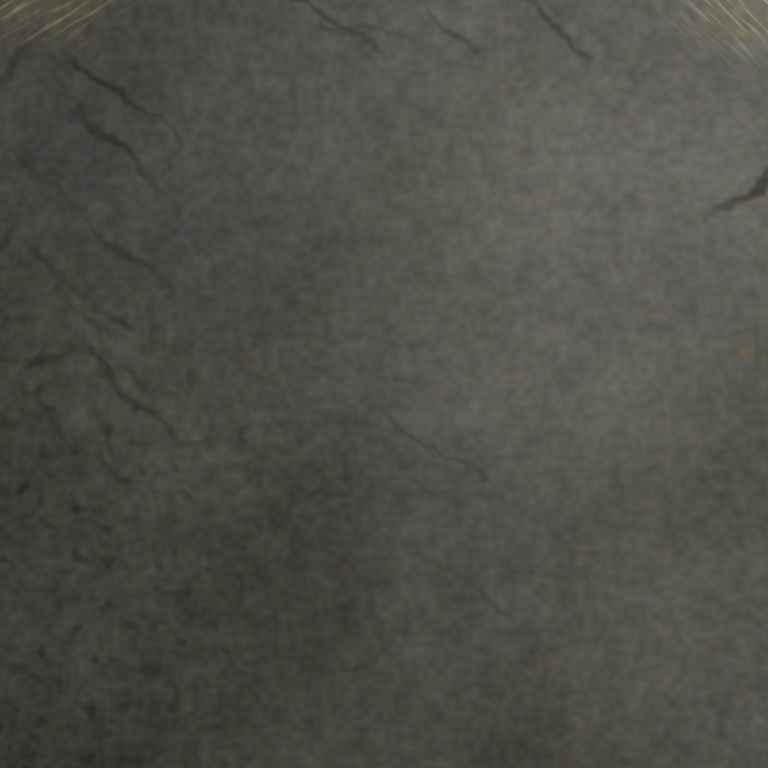
A Shadertoy shader for this texture:

```glsl
// Dark weathered slate: a soft olive-grey tonal drift with fine blotchy grain,
// faint colour mottling, blurred hairline cracks clustered at the left and top,
// and dry golden scratches in the upper corners. All built on gradient noise.

vec2 hash2(vec2 p) {
    vec3 q = fract(p.xyx * vec3(0.1031, 0.1030, 0.0973));
    q += dot(q, q.yzx + 33.33);
    return fract((q.xx + q.yz) * q.zy);
}

float gradientDot(vec2 cell, vec2 offset) {
    float angle = 6.2832 * hash2(cell).x;
    return dot(vec2(cos(angle), sin(angle)), offset);
}

float gradientNoise(vec2 p) {
    vec2 i = floor(p), f = fract(p);
    vec2 u = f * f * f * (f * (f * 6.0 - 15.0) + 10.0);
    vec2 e = vec2(1.0, 0.0);
    float low = mix(gradientDot(i, f), gradientDot(i + e.xy, f - e.xy), u.x);
    float high = mix(gradientDot(i + e.yx, f - e.yx), gradientDot(i + e.xx, f - e.xx), u.x);
    return mix(low, high, u.y);
}

float fbm(vec2 p) {
    float sum = 0.0, amplitude = 0.6;
    for (int i = 0; i < 4; i++) {
        sum += amplitude * gradientNoise(p);
        p = mat2(1.6, 1.2, -1.2, 1.6) * p + 7.3;
        amplitude *= 0.55;
    }
    return sum;
}

// Soft, wandering stroke from a to b that swells and fades along its length
float crack(vec2 p, vec2 a, vec2 b, float width) {
    vec2 d = b - a;
    float len = length(d);
    float along = dot(p - a, d) / len;
    float side = dot(p - a, vec2(-d.y, d.x)) / len;
    float seed = 40.0 * a.x + 90.0 * a.y;
    side += 0.022 * gradientNoise(vec2(along * 16.0, seed));
    side += 0.005 * gradientNoise(vec2(along * 70.0, seed + 5.0));
    float swell = width * (0.8 + 1.3 * gradientNoise(vec2(along * 24.0, seed + 9.0)));
    float ends = smoothstep(0.0, 0.05, along) * smoothstep(len, len - 0.03, along);
    float fade = 0.7 + 1.0 * gradientNoise(vec2(along * 13.0, seed + 17.0));
    return ends * fade * smoothstep(swell + 0.005, swell - 0.005, abs(side));
}

float allCracks(vec2 p) {
    float ink = 0.0;
    // Left cluster: falling cracks, every second one with a spur
    for (int i = 0; i < 8; i++) {
        float k = float(i);
        vec2 h = hash2(vec2(k, 3.0));
        vec2 start = vec2(0.16 * h.x - 0.03, 0.49 + 0.066 * k);
        vec2 fall = vec2(0.13 + 0.05 * h.y, -0.11 - 0.05 * h.x);
        float strength = mix(0.65, 1.0, h.y);
        ink = max(ink, strength * crack(p, start, start + fall, 0.0045));
        if (i % 2 == 1)
            ink = max(ink, 0.8 * crack(p, start - vec2(0.09, 0.06), start + 0.01, 0.005));
    }
    // Top edge: cracks running down from the border
    for (int i = 0; i < 3; i++) {
        float k = float(i);
        vec2 start = vec2(0.34 + 0.155 * k, 1.03);
        ink = max(ink, 0.9 * crack(p, start, start + vec2(0.17 - 0.02 * k, -0.11), 0.004));
    }
    ink = max(ink, 0.6 * crack(p, vec2(0.38, 0.968), vec2(0.57, 0.96), 0.004));
    // Lone cracks in the open field and at the right edge
    ink = max(ink, 0.55 * crack(p, vec2(0.46, 0.475), vec2(0.65, 0.37), 0.0028));
    ink = max(ink, 0.5 * crack(p, vec2(0.60, 0.26), vec2(0.67, 0.20), 0.003));
    ink = max(ink, crack(p, vec2(0.91, 0.695), vec2(1.05, 0.82), 0.007));
    return ink;
}

void mainImage(out vec4 fragColor, in vec2 fragCoord) {
    vec2 uv = fragCoord / iResolution.xy;

    // Broad light: brighter to the upper right, dim at left centre and right edge
    float light = 0.298 + 0.105 * (uv.x - 0.5) + 0.07 * (uv.y - 0.5);
    vec2 glow = (uv - vec2(0.69, 0.64)) / vec2(0.25, 0.32);
    vec2 shade = (uv - vec2(1.0, 0.42)) / vec2(0.14, 0.16);
    vec2 hollow = (uv - vec2(0.36, 0.32)) / vec2(0.16, 0.26);
    light += 0.058 * exp(-dot(glow, glow)) - 0.045 * exp(-dot(shade, shade));
    light -= 0.016 * exp(-dot(hollow, hollow));
    light += 0.068 * fbm(uv * 3.6 + 11.0);

    // Grain: irregular blotches in two sizes with barely visible threads
    light += 0.036 * gradientNoise(uv * 88.0) + 0.034 * gradientNoise(uv * 43.0 + 5.0);
    light += 0.022 * gradientNoise(uv * 21.0 + 15.0);
    light += 0.011 * gradientNoise(uv * vec2(18.0, 105.0) + 31.0);
    light += 0.005 * gradientNoise(uv * vec2(105.0, 18.0) + 57.0);

    // Olive in the shadows and lower right, neutral grey in the glow
    float greyness = smoothstep(-0.3, 0.4, fbm(uv * 2.6 + 40.0) + 0.7 * (uv.y - 0.45));
    vec3 color = light * mix(vec3(1.0, 1.01, 0.885), vec3(1.005, 1.0, 0.95), greyness);
    vec3 mottle = vec3(gradientNoise(uv * 60.0 + 70.0),
                       gradientNoise(uv * 60.0 + 130.0),
                       gradientNoise(uv * 60.0 + 190.0));
    color += vec3(0.024, 0.012, 0.024) * mottle;
    float rust = smoothstep(0.25, 0.6, gradientNoise(uv * vec2(19.0, 40.0) + 83.0));
    color += vec3(0.028, 0.008, -0.004) * rust * smoothstep(0.4, 0.8, uv.x);

    // Dark specks gather in the lower left
    float specks = smoothstep(0.18, 0.5, gradientNoise(uv * 46.0 + 21.0));
    color *= 1.0 - 0.2 * specks * smoothstep(0.5, 0.05, uv.x) * smoothstep(0.75, 0.4, uv.y);

    color = mix(color, vec3(0.155, 0.15, 0.135), 0.68 * clamp(allCracks(uv), 0.0, 1.0));

    // Golden scratches slanting up-right at left, down-right at right
    float slope = uv.x < 0.5 ? 0.6 : -0.9;
    vec2 strokeSpace = vec2(uv.x * 24.0, (uv.y - slope * uv.x) * 130.0);
    float strokes = smoothstep(0.0, 0.5, gradientNoise(strokeSpace));
    vec2 corner = uv.x < 0.5 ? vec2(0.05, 1.01) : vec2(0.99, 0.99);
    float worn = smoothstep(0.13, 0.02, length((uv - corner) * vec2(0.8, 1.3)));
    color += worn * (vec3(0.045, 0.038, 0.012) + strokes * vec3(0.16, 0.135, 0.08));

    fragColor = vec4(color, 1.0);
}
```
